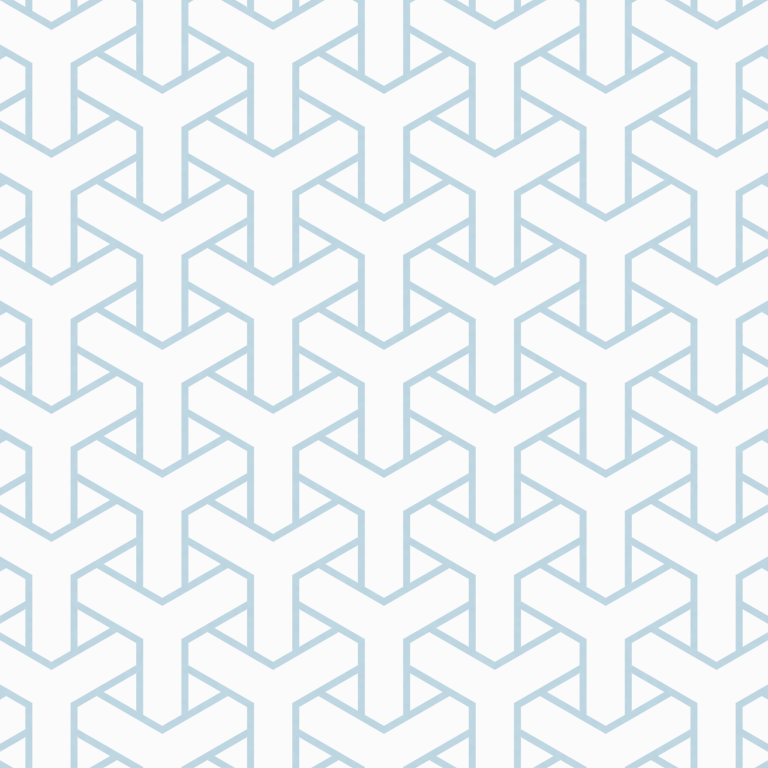
This pattern is drawn by a WebGL 2 fragment shader. Its source:

```glsl
#version 300 es
precision highp float;

#define ROWS 6.0                      // repeats down the canvas
#define ANCHOR vec2(0.5, 0.5156)      // centre of one Y
#define ARM_HALF_WIDTH 0.1766         // in lattice steps
#define LINE_WIDTH 0.0545             // in lattice steps
#define TONE_VARIATION 0.016
#define PAPER vec3(0.984, 0.984, 0.984)
#define LINE_BLUE vec3(0.745, 0.84, 0.882)

uniform vec2 u_resolution;
out vec4 fragColor;

const float ROOT3 = 1.7320508;
const vec2 STEP_UP = vec2(0.0, 1.0);
const vec2 STEP_SIDE = vec2(0.5 * ROOT3, 0.5);

float hash(vec2 p) {
    vec3 q = fract(p.xyx * 0.1031);
    q += dot(q, q.yzx + 33.33);
    return fract((q.x + q.y) * q.z);
}

float valueNoise(vec2 p) {
    vec2 cell = floor(p);
    vec2 f = smoothstep(0.0, 1.0, fract(p));
    return mix(mix(hash(cell), hash(cell + vec2(1, 0)), f.x),
               mix(hash(cell + vec2(0, 1)), hash(cell + vec2(1, 1)), f.x), f.y);
}

// Distance to the outline of a three-armed Y whose open ends tuck under its neighbours
float outlineDistance(vec2 p) {
    p.x = abs(p.x);
    vec2 arm = dot(p, STEP_SIDE) > -p.y ? STEP_SIDE : -STEP_UP;
    float along = dot(p, arm);
    float across = abs(p.x * arm.y - p.y * arm.x);
    float armEnd = 1.0 - ROOT3 * ARM_HALF_WIDTH;
    return length(vec2(max(along - armEnd, 0.0), across - ARM_HALF_WIDTH));
}

void main() {
    float canvas = min(u_resolution.x, u_resolution.y);
    vec2 uv = gl_FragCoord.xy / canvas;
    vec2 p = (uv - ANCHOR) * ROWS;

    // Nearest point of the triangular lattice
    float side = p.x / STEP_SIDE.x;
    vec2 nearest = round(vec2(side, p.y - 0.5 * side));

    float dist = 1.0;
    for (int i = -1; i <= 1; i++) {
        for (int j = -1; j <= 1; j++) {
            vec2 id = nearest + vec2(i, j);
            dist = min(dist, outlineDistance(p - id.x * STEP_SIDE - id.y * STEP_UP));
        }
    }

    // Smooth edge and faint tonal unevenness in the line
    float soft = 0.8 * ROWS / canvas;
    float line = 1.0 - smoothstep(-soft, soft, dist - 0.5 * LINE_WIDTH);
    float tone = (valueNoise(uv * 150.0) - 0.5) * TONE_VARIATION;
    fragColor = vec4(mix(PAPER, LINE_BLUE + tone, line), 1.0);
}
```
